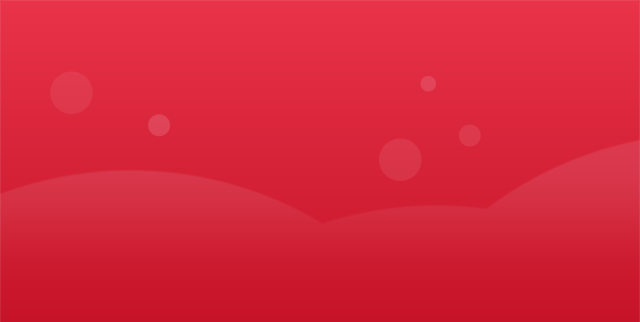
Write a WebGL 1 fragment shader that draws this background.

```glsl
precision highp float;

uniform vec2 u_resolution;

const vec3 TOP_RED = vec3(0.910, 0.200, 0.285);
const vec3 BOTTOM_RED = vec3(0.775, 0.075, 0.155);
const vec3 HAZE = vec3(0.95, 0.90, 0.95);
const float HILL_RADIUS = 1.158;

// Signed distance to a circle
float circle(vec2 p, vec2 center, float radius) {
    return length(p - center) - radius;
}

// Coverage of a shape with a soft edge of the given width
float cover(float dist, float softness) {
    return 1.0 - smoothstep(-softness, softness, dist);
}

// Lays a translucent disc over a colour
vec3 addBubble(vec3 base, vec2 p, vec2 center, float radius, float alpha, float softness) {
    return mix(base, HAZE, alpha * cover(circle(p, center, radius), softness));
}

// Signed distance to three merged round hills
float hills(vec2 p, float radius) {
    float left = circle(p, vec2(0.406, -0.687), radius);
    float middle = circle(p, vec2(1.357, -0.796), radius);
    float right = circle(p, vec2(2.209, -0.572), radius);
    return min(left, min(middle, right));
}

void main() {
    // Canvas height is one unit
    vec2 p = gl_FragCoord.xy / u_resolution.y;
    float aspect = u_resolution.x / u_resolution.y;
    float softness = 0.75 / u_resolution.y;

    // Vertical backdrop
    vec3 color = mix(BOTTOM_RED, TOP_RED, p.y);

    // Floating bubbles
    color = addBubble(color, p, vec2(0.222, 0.712), 0.066, 0.08, softness);
    color = addBubble(color, p, vec2(0.494, 0.611), 0.034, 0.15, softness);
    color = addBubble(color, p, vec2(1.243, 0.504), 0.066, 0.09, softness);
    color = addBubble(color, p, vec2(1.330, 0.740), 0.024, 0.14, softness);
    color = addBubble(color, p, vec2(1.459, 0.579), 0.034, 0.10, softness);

    // Hills fading out toward the ground
    float hillFade = 0.11 * smoothstep(0.10, 0.50, p.y);
    color = mix(color, HAZE, hillFade * cover(hills(p, HILL_RADIUS), 2.0 * softness));

    // Faint pale rim on the top and sides
    float rimDistance = min(1.0 - p.y, min(p.x, aspect - p.x));
    color = mix(color, HAZE, 0.10 * cover(rimDistance - 0.003, softness));

    gl_FragColor = vec4(color, 1.0);
}
```
